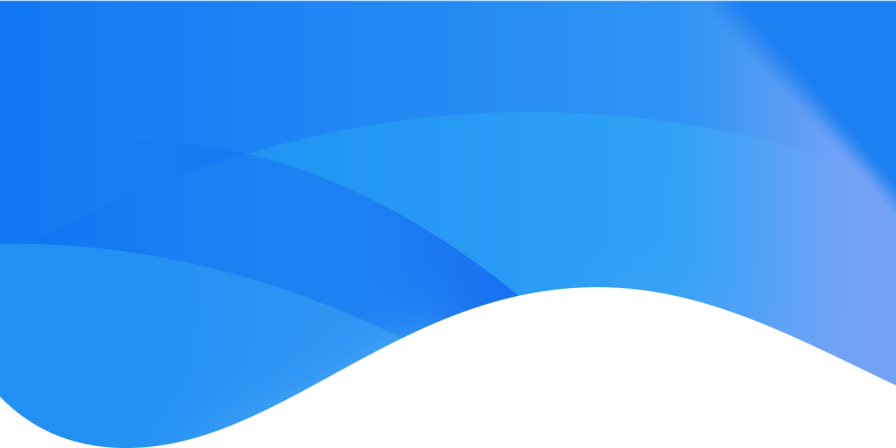
A Shadertoy shader for this background:

```glsl
// Layered blue arcs with a soft lavender beam above a white wave.

// Arcs: apex x, apex y, curvature
const vec3 WIDE_ARC = vec3(1.185, 0.750, 0.230);
const vec3 DARK_ARC = vec3(0.306, 0.685, 0.475);
const vec3 LOW_ARC  = vec3(0.030, 0.456, 0.280);

// Wave: trough and crest
const vec2 TROUGH = vec2(0.281, 0.0);
const vec2 CREST  = vec2(1.333, 0.359);
const float FALL_RATE = 2.69;

// Beam: a point on its edge and the normal towards the lit side
const vec2 BEAM_POINT  = vec2(1.64, 1.0);
const vec2 BEAM_NORMAL = vec2(-0.767, -0.642);
const float TOP_LINE = 0.0026;

const vec3 SKY_LEFT   = vec3(0.065, 0.470, 0.950);
const vec3 SKY_RIGHT  = vec3(0.180, 0.580, 0.955);
const vec3 WIDE_LEFT  = vec3(0.110, 0.560, 0.950);
const vec3 WIDE_RIGHT = vec3(0.195, 0.635, 0.965);
const vec3 DARK_LEFT  = vec3(0.065, 0.465, 0.950);
const vec3 DARK_MID   = vec3(0.110, 0.510, 0.950);
const vec3 DARK_TIP   = vec3(0.095, 0.450, 0.940);
const vec3 LOW_BLUE   = vec3(0.135, 0.565, 0.950);
const vec3 RIM_BLUE   = vec3(0.270, 0.640, 0.965);
const vec3 LAVENDER   = vec3(0.470, 0.635, 0.960);
const vec3 CORNER     = vec3(0.105, 0.500, 0.945);
const vec3 WHITE      = vec3(1.0);

// Smooth coverage of the side where the field is positive
float cover(float field) {
    return clamp(0.5 + field / max(fwidth(field), 1e-5), 0.0, 1.0);
}

// Height of an arc above the point; positive below the arc
float belowArc(vec2 p, vec3 arc) {
    float dx = p.x - arc.x;
    return arc.y - arc.z * dx * dx - p.y;
}

float waveHeight(float x) {
    if (x < TROUGH.x) {
        float d2 = (x - TROUGH.x) * (x - TROUGH.x);
        return TROUGH.y + d2 * (1.08 + 4.7 * d2);
    }
    float amplitude = 0.5 * (CREST.y - TROUGH.y);
    if (x > CREST.x)
        return CREST.y - amplitude * (1.0 - cos(FALL_RATE * (x - CREST.x)));
    float phase = 3.14159 * (x - TROUGH.x) / (CREST.x - TROUGH.x);
    float s = sin(phase);
    return TROUGH.y + amplitude * (1.0 - cos(phase)) + 0.019 * s * s;
}

void mainImage(out vec4 fragColor, in vec2 fragCoord) {
    vec2 p = fragCoord / iResolution.y;
    p.x *= 2.0 * iResolution.y / iResolution.x;

    float wave = waveHeight(p.x) - p.y;
    float rim = exp(min(wave, 0.0) * 22.0);

    // Sky and the wide pale arc
    vec3 color = mix(SKY_LEFT, SKY_RIGHT, clamp(p.x / 1.5, 0.0, 1.0));
    vec3 wide = mix(WIDE_LEFT, WIDE_RIGHT, clamp((p.x - 0.3) / 1.3, 0.0, 1.0));
    float inWide = cover(belowArc(p, WIDE_ARC));
    color = mix(color, wide, inWide);

    // Dark arc, faint where it rises above the wide one
    vec3 dark = mix(DARK_LEFT, DARK_MID, smoothstep(0.0, 0.65, p.x));
    dark = mix(dark, DARK_TIP, smoothstep(0.75, 1.12, p.x));
    dark = mix(dark, DARK_LEFT, 0.6 * (1.0 - inWide));
    float darkFade = mix(smoothstep(0.15, 0.55, p.x), 1.0, inWide);
    color = mix(color, dark, cover(belowArc(p, DARK_ARC)) * darkFade);

    // Low arc and the light along the wave
    float inLow = cover(belowArc(p, LOW_ARC));
    vec3 low = LOW_BLUE + vec3(0.05, 0.02, 0.005) * smoothstep(0.2, 0.9, p.x);
    color = mix(color, low, inLow);
    float rimFade = smoothstep(0.25, 0.6, p.x) * (1.0 - smoothstep(0.85, 1.1, p.x));
    rimFade += 0.8 * smoothstep(1.2, 1.5, p.x);
    color = mix(color, RIM_BLUE, 0.6 * rim * rimFade);

    // Lavender beam and the dark corner beyond its edge
    float beam = dot(p - BEAM_POINT, BEAM_NORMAL);
    color = mix(color, LAVENDER, 0.93 * smoothstep(1.46, 1.95, p.x));
    float edgeWidth = mix(0.04, 0.075, smoothstep(0.55, 1.0, p.y));
    color = mix(CORNER, color, smoothstep(-0.02, edgeWidth, beam));

    // White wave and the thin line at the top
    color = mix(color, WHITE, cover(wave));
    color = mix(color, WHITE, 0.7 * cover(p.y - 1.0 + TOP_LINE));

    fragColor = vec4(color, 1.0);
}
```
